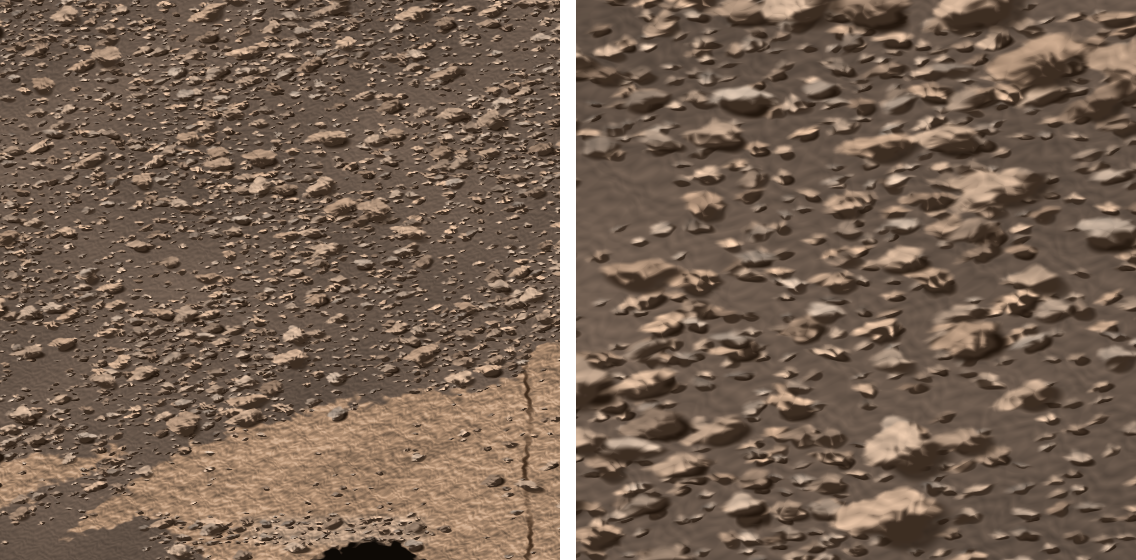
Left, the full canvas; right, a detail of the centre.
Reproduce this texture procedurally as a WebGL 1 fragment shader.

```glsl
precision highp float;
// Rocky desert floor: dark sand strewn with flat, sunlit stones above pale bedrock.
// Stones are jittered angular ovals in grids of four sizes, each with a cast shadow;
// cellular noise gives the rough relief, layered sines the broad outlines.
uniform vec2 u_resolution;

const vec3 SHADOW = vec3(0.13, 0.085, 0.05);
const vec3 SAND = vec3(0.405, 0.34, 0.292);
const vec3 PALE = vec3(0.81, 0.7, 0.605);

vec2 hash2(vec2 p) {
  vec2 k = vec2(dot(p, vec2(127.1, 311.7)), dot(p, vec2(269.5, 183.3)));
  return fract(sin(k) * 43758.55);
}

// Distance to the nearest scattered point
float cellular(vec2 p) {
  vec2 cell = floor(p);
  float nearest = 2.0;
  for (int j = -1; j <= 1; j++)
    for (int i = -1; i <= 1; i++) {
      vec2 id = cell + vec2(float(i), float(j));
      nearest = min(nearest, length(id + hash2(id) - p));
    }
  return nearest;
}

// Slope of the cellular noise towards the sun at upper left
float relief(vec2 p) {
  p = mat2(0.9, 0.44, -0.44, 0.9) * p;
  return cellular(p + vec2(0.05, -0.35)) - cellular(p + vec2(-0.05, 0.35));
}

float waves(vec2 p) {
  return sin(p.x + 1.7 * sin(p.y * 0.8)) * 0.5 + sin(p.y * 1.3 + 1.4 * sin(p.x * 0.7 + 2.0)) * 0.3
       + sin(p.x * 2.3 - p.y * 1.9 + 1.0) * 0.2;
}

// Positive inside the two bedrock slabs
float bedrock(vec2 p) {
  float ragged = 0.012 * waves(p * vec2(45.0, 70.0)) + 0.006 * waves(p * vec2(130.0, 190.0));
  float top = 0.335 - 0.3 * exp(-(p.x - 0.1) * 3.2) + 0.07 * smoothstep(0.9, 0.97, p.x);
  float bottom = 0.045 + 0.03 * smoothstep(0.1, 0.25, p.x) - 0.12 * smoothstep(0.25, 0.45, p.x);
  float slab = min(top - p.y, p.y - bottom);
  float leftSlab = min(0.18 + 0.06 * p.x - p.y, p.y - 0.09 - 0.45 * p.x);
  return max(slab, leftSlab) + ragged;
}

// Smooth sand in the lower left corner
float corner(vec2 p) {
  return (1.0 - smoothstep(0.03, 0.13, p.y)) * (1.0 - smoothstep(0.2, 0.35, p.x));
}

// Broken rock along the lower ledge
float rubble(vec2 p) {
  float along = smoothstep(0.24, 0.3, p.x) * (1.0 - smoothstep(0.73, 0.79, p.x));
  return along * (1.0 - smoothstep(0.015, 0.035, abs(p.y - 0.052)));
}

// One layer of stones painted over the ground, far rows first
vec3 stones(vec3 color, vec2 p, float size, float density, float seed, float rough) {
  vec2 grid = size * vec2(1.0, 0.55);
  vec2 cell = floor(p / grid);
  float soft = max(0.0017, 0.8 / u_resolution.y);
  for (int j = 1; j >= -1; j--)
    for (int i = -1; i <= 1; i++) {
      vec2 id = cell + vec2(float(i), float(j));
      vec2 h = hash2(id + seed);
      vec2 k = hash2(id + seed + 31.7);
      vec2 centre = (id + 0.2 + 0.6 * h) * grid;
      float bare = max(smoothstep(-0.02, 0.02, bedrock(centre)) * 0.9, corner(centre));
      float share = density * (1.0 - bare) * (1.0 + 0.7 * waves(centre * vec2(11.0, 19.0) + 3.0));
      if (k.x > max(share, 0.5 * rubble(centre))) continue;

      float radius = size * mix(0.24, 0.5, k.y * k.y);
      float tilt = mix(-0.2, 0.42, fract(h.x * 7.3 + k.y));
      vec2 q = mat2(cos(tilt), -sin(tilt), sin(tilt), cos(tilt)) * (p - centre) / radius;
      float flatness = mix(0.34, 0.62, fract(h.y * 5.1 + k.x * 3.0));
      q.y /= flatness;

      float a = atan(q.y, q.x + 0.00001);
      float rim = 0.95 + 0.12 * sin(2.0 * a + 6.3 * h.x) + 0.12 * sin(3.0 * a + 6.3 * k.y)
                + 0.07 * sin(5.0 * a + 6.3 * h.y) + 0.2 * rough;
      float reach = mix(length(q), 0.8 * (abs(q.x) + abs(q.y)), 0.45);
      float umbra = 1.0 - smoothstep(0.7, 1.15, length(q - vec2(0.25, -0.42)) / rim);
      color = mix(color, SHADOW, umbra * mix(0.45, 1.0, h.y));

      float body = 1.0 - smoothstep(-soft, soft, (reach - rim) * radius * flatness);
      float lit = smoothstep(-0.65, 0.2, q.y - 0.4 * q.x + 1.3 * rough + 0.5 * (h.x - 0.5));
      float tone = mix(fract(h.x * 13.0 + h.y * 3.0), 1.0, smoothstep(0.02, 0.09, size) * 0.7);
      vec3 face = mix(vec3(0.47, 0.4, 0.345), PALE, tone);
      face *= 1.0 + 0.4 * rough + vec3(0.08, 0.0, -0.08) * (k.y - 0.5);
      color = mix(color, mix(vec3(0.24, 0.18, 0.135), face, lit), body);
    }
  return color;
}

void main() {
  vec2 p = gl_FragCoord.xy / u_resolution;
  float fine = relief(p * vec2(105.0, 170.0) + 0.5 * waves(p * 140.0));
  float coarse = relief(p * vec2(42.0, 75.0) + 0.4 * waves(p * 60.0));

  // Sand, lighter and darker in patches
  float patches = waves(p * vec2(9.0, 14.0));
  vec3 color = SAND * (1.0 + 0.1 * patches + 0.16 * fine + 0.05 * coarse) * (1.0 - 0.1 * corner(p));

  // Bedrock with slanted streaks, a thin broken crack and a shaded ledge
  float streaks = waves(vec2(p.x * 14.0 + p.y * 9.0, p.y * 75.0 - p.x * 32.0));
  float bump = 0.28 * fine + 0.3 * coarse + 0.09 * streaks + 0.06 * waves(p * vec2(16.0, 23.0));
  vec3 rock = vec3(0.645, 0.52, 0.415) * (1.0 + bump);
  rock = mix(rock, PALE, 0.55 * smoothstep(0.08, 0.35, bump));
  color = mix(color, rock, smoothstep(-0.006, 0.007, bedrock(p) + 0.012 * coarse));
  float crack = abs(p.x - 0.942 - 0.005 * sin(p.y * 31.0) - 0.006 * coarse);
  float gap = (1.0 - smoothstep(0.001, 0.007, crack)) * (1.0 - smoothstep(0.33, 0.41, p.y));
  color = mix(color, SHADOW * 1.6, gap * (0.6 + 0.3 * sin(p.y * 47.0)));
  color = mix(color, PALE * (0.85 + bump), 0.6 * rubble(p) * smoothstep(0.4, 0.5, p.x));

  // Gravel to boulders
  color = stones(color, p, 0.016, 0.5, 3.0, fine);
  color = stones(color, p, 0.028, 0.52, 17.0, fine);
  color = stones(color, p, 0.045, 0.42, 41.0, 0.5 * fine + 0.3 * coarse);
  color = stones(color, p, 0.07, 0.24, 73.0, 0.4 * fine + 0.4 * coarse);

  // Deep shade below the ledge
  float across = p.x - 0.66;
  float ledge = 0.034 - 3.6 * across * across + 0.008 * waves(p.xx * 90.0) + 0.012 * coarse - p.y;
  color = mix(color, SHADOW * 0.4, smoothstep(-0.004, 0.006, ledge));

  gl_FragColor = vec4(clamp(color, 0.0, 1.0), 1.0);
}
```
